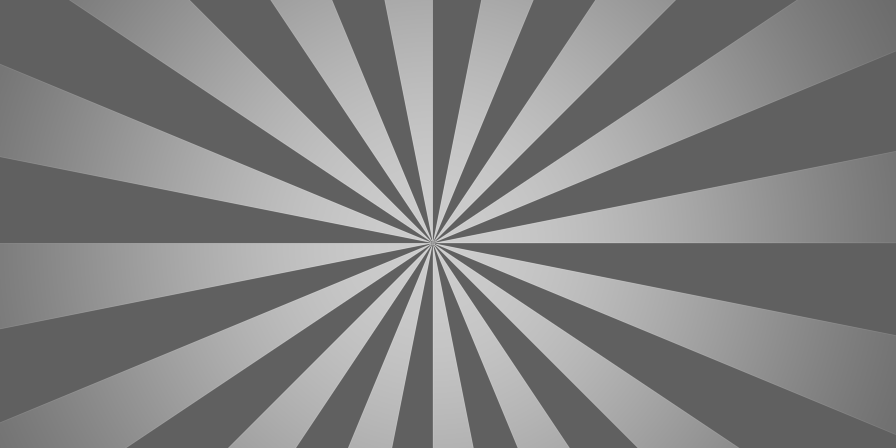
Reproduce this background procedurally as a Shadertoy shader.

```glsl
// A grey sunburst: sixteen pale wedges fan out from an off-centre hub over a
// flat dark ground. Angular repetition gives the signed distance to each ray
// edge; a radial falloff shades the rays and a thin rim brightens their edges.

const float RAY_COUNT = 16.0;
const vec2 HUB = vec2(0.4831, 0.4573); // fraction of the canvas
const vec3 GROUND = vec3(0.376);
const vec3 GLOW_CORE = vec3(0.80);
const vec3 GLOW_EDGE = vec3(0.38);
const float GLOW_RADIUS = 1.45;        // canvas heights
const float RIM_WIDTH = 0.003;
const float RIM_STRENGTH = 0.05;

// Distance to the nearest ray edge, positive inside a pale ray.
float rayDistance(vec2 p, float count) {
    float wave = asin(clamp(sin(count * atan(p.y, p.x)), -1.0, 1.0));
    return wave * length(p) / count;
}

// Radial light that fades smoothly from the hub.
vec3 radialGlow(float radius, float extent, vec3 core, vec3 edge) {
    return mix(core, edge, smoothstep(0.0, extent, radius));
}

// Soft line on both sides of an edge.
float rimLight(float dist, float width) {
    return 1.0 - smoothstep(0.0, width, abs(dist));
}

void mainImage(out vec4 fragColor, in vec2 fragCoord) {
    // Hub-centred position in canvas heights
    vec2 p = (fragCoord - HUB * iResolution.xy) / iResolution.y;
    float pixel = 1.0 / iResolution.y;

    // Ray shape with antialiased edges
    float dist = rayDistance(p, RAY_COUNT);
    float coverage = smoothstep(-0.7 * pixel, 0.7 * pixel, dist);

    // Shaded rays over the flat ground
    vec3 rayColor = radialGlow(length(p), GLOW_RADIUS, GLOW_CORE, GLOW_EDGE);
    rayColor += RIM_STRENGTH * rimLight(dist, max(RIM_WIDTH, pixel));

    fragColor = vec4(mix(GROUND, rayColor, coverage), 1.0);
}
```
